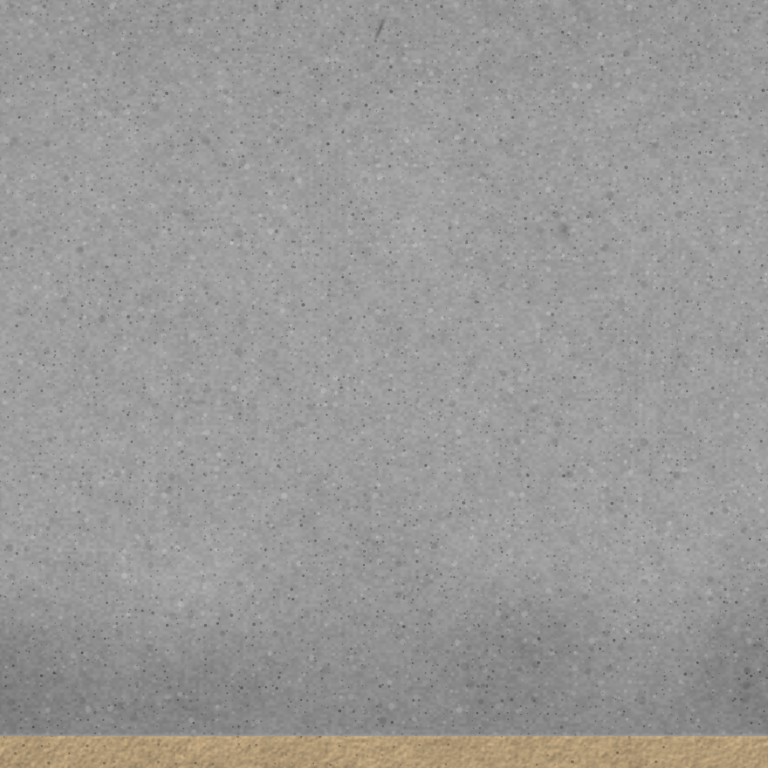
Give the GLSL for this texture, as a WebGL 1 fragment shader.

```glsl
precision highp float;
// A pale concrete wall above a narrow strip of rough sand.
// The wall is layered value noise with soft stains and jittered pores;
// the sand is a noise height field lit from the upper left.

#define SAND_TOP 0.0417
#define WALL_GRAY 0.618
#define GRAIN_AMOUNT 0.065
#define MOTTLE_AMOUNT 0.050
#define PORE_DARKNESS 0.19
#define FLECK_LIGHTNESS 0.065
#define SAND_COLOR vec3(0.69, 0.60, 0.465)
#define SAND_RELIEF 0.34

uniform vec2 u_resolution;

float hash(vec2 p) {
  return fract(sin(dot(p, vec2(12.9898, 78.233))) * 43758.5453);
}

float valueNoise(vec2 p) {
  vec2 cell = floor(p);
  vec2 f = fract(p);
  f = f * f * (3.0 - 2.0 * f);
  float low = mix(hash(cell), hash(cell + vec2(1.0, 0.0)), f.x);
  float high = mix(hash(cell + vec2(0.0, 1.0)), hash(cell + vec2(1.0, 1.0)), f.x);
  return mix(low, high, f.y);
}

float fbm(vec2 p) {
  float sum = 0.0;
  float weight = 0.5;
  for (int i = 0; i < 4; i++) {
    sum += weight * valueNoise(p);
    p = p * 2.03 + vec2(17.3, 9.1);
    weight *= 0.5;
  }
  return sum;
}

// Soft elliptical stain
float blob(vec2 p, vec2 center, vec2 size) {
  vec2 d = (p - center) / size;
  return exp(-dot(d, d));
}

// One randomly sized dot per occupied cell, kept inside its cell
float dots(vec2 p, float cells, float density, float radius, float seed, float pixel) {
  vec2 q = p * cells;
  vec2 cell = floor(q) + seed;
  vec2 center = 0.3 + 0.4 * vec2(hash(cell + 3.1), hash(cell + 7.7));
  float size = radius * mix(0.45, 1.0, hash(cell + 13.3));
  float soft = max(pixel * cells * 0.7, size * 0.4);
  float shape = 1.0 - smoothstep(size - soft, size + soft, length(fract(q) - center));
  return shape * step(hash(cell), density) * mix(0.35, 1.0, hash(cell + 21.9));
}

// Broad light and shade over the wall
float wallShade(vec2 p) {
  float shade = WALL_GRAY - 0.022 * smoothstep(0.75, 1.0, p.y);
  shade -= 0.085 * (1.0 - smoothstep(0.03, 0.30, p.y));
  shade -= 0.035 * blob(p, vec2(0.50, 0.29), vec2(0.12, 0.10));
  shade -= 0.040 * blob(p, vec2(0.72, 0.17), vec2(0.11, 0.06));
  shade -= 0.025 * blob(p, vec2(0.23, 0.12), vec2(0.09, 0.07));
  shade -= 0.050 * blob(p, vec2(0.00, 0.13), vec2(0.10, 0.09));
  shade -= 0.050 * blob(p, vec2(1.00, 0.15), vec2(0.08, 0.09));
  shade += 0.030 * blob(p, vec2(0.25, 0.23), vec2(0.09, 0.06));
  shade += 0.030 * blob(p, vec2(0.83, 0.18), vec2(0.06, 0.08));
  shade += 0.018 * blob(p, vec2(0.64, 0.28), vec2(0.08, 0.06));
  return shade + 0.035 * (fbm(p * vec2(9.0, 7.0)) - 0.47);
}

vec3 wall(vec2 p, float pixel) {
  float g = wallShade(p);
  // Mottle and fine grain
  g += MOTTLE_AMOUNT * (fbm(p * 52.0 + 4.0) - 0.47);
  g += GRAIN_AMOUNT * (valueNoise(p * vec2(210.0, 250.0)) - 0.5);
  g -= 0.045 * smoothstep(0.66, 0.86, fbm(p * 65.0 + 31.0));
  // Pale flecks, then dark pores in three sizes
  g += FLECK_LIGHTNESS * dots(p, 58.0, 0.24, 0.24, 11.0, pixel);
  g += FLECK_LIGHTNESS * dots(p + 0.37, 105.0, 0.18, 0.26, 43.0, pixel);
  g -= PORE_DARKNESS * dots(p, 62.0, 0.24, 0.14, 71.0, pixel);
  g -= PORE_DARKNESS * 0.75 * dots(p + 0.13, 112.0, 0.30, 0.19, 97.0, pixel);
  g -= PORE_DARKNESS * 0.35 * dots(p + 0.29, 44.0, 0.16, 0.25, 131.0, pixel);
  // Larger blemishes: a slanted nick and a round pit
  vec2 nick = p - vec2(0.495, 0.962);
  nick = vec2(nick.x - 0.45 * nick.y, nick.y);
  g -= 0.17 * blob(nick, vec2(0.0), vec2(0.0028, 0.011));
  g -= 0.15 * blob(p, vec2(0.735, 0.701), vec2(0.0055, 0.0065));
  return vec3(g);
}

float sandHeight(vec2 p) {
  return fbm(p * vec2(75.0, 100.0)) + 0.35 * valueNoise(p * 230.0);
}

vec3 sand(vec2 p, float pixel) {
  vec2 toLight = vec2(-0.0020, 0.0024);
  float relief = sandHeight(p) - sandHeight(p + toLight);
  float tone = 1.0 + SAND_RELIEF * relief;
  tone += 0.16 * (fbm(p * vec2(22.0, 34.0) + 8.0) - 0.47);
  tone += 0.12 * (valueNoise(p * 256.0 + 5.0) - 0.5);
  tone -= 0.28 * dots(p, 85.0, 0.22, 0.18, 173.0, pixel);
  tone += 0.06 * smoothstep(SAND_TOP - 0.006, SAND_TOP, p.y);
  return SAND_COLOR * tone;
}

void main() {
  vec2 p = gl_FragCoord.xy / u_resolution;
  float pixel = 1.0 / u_resolution.y;
  vec3 wallColor = wall(p, pixel);
  // Thin cool reflection where the wall meets the sand
  float seamOffset = (p.y - SAND_TOP - 0.001) / 0.0016;
  float seam = exp(-seamOffset * seamOffset);
  wallColor = mix(wallColor, vec3(0.59, 0.60, 0.63), 0.6 * seam);
  float above = smoothstep(SAND_TOP - pixel, SAND_TOP + pixel, p.y);
  gl_FragColor = vec4(mix(sand(p, pixel), wallColor, above), 1.0);
}
```
